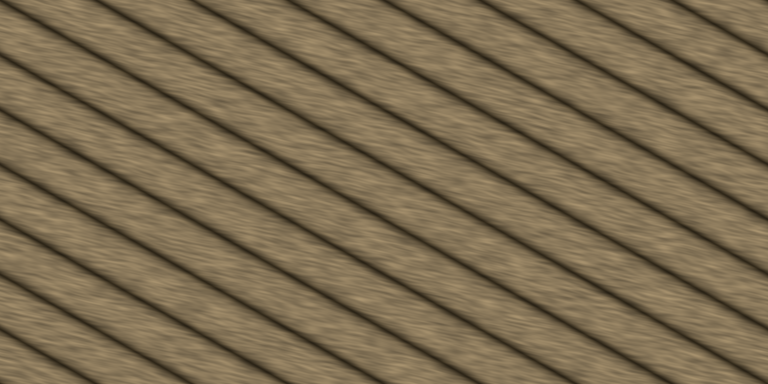
A WebGL 2 fragment shader for this pattern:

```glsl
#version 300 es
precision highp float;

uniform vec2 u_resolution;
out vec4 fragColor;

// Unit gradient of a lattice corner; cells are (columns, rows, shear)
vec2 cornerGradient(vec2 corner, vec3 cells) {
    corner -= floor((corner.x + 0.5) / cells.x) * cells.xz;
    corner.y -= floor((corner.y + 0.5) / cells.y) * cells.y;
    float angle = 6.2832 * fract(sin(dot(corner, vec2(127.1, 311.7)) + cells.x) * 43758.5);
    return vec2(cos(angle), sin(angle));
}

// Gradient noise on a sheared lattice that wraps over the unit square
float wrappedNoise(vec2 uv, vec3 cells) {
    vec2 q = vec2(uv.x * cells.x, uv.y * cells.y + uv.x * cells.z);
    vec2 corner = floor(q);
    vec2 f = q - corner;
    vec2 blend = f * f * f * (f * (f * 6.0 - 15.0) + 10.0);
    vec2 right = vec2(1.0, 0.0);
    vec2 up = vec2(0.0, 1.0);
    float bottomEdge = mix(dot(cornerGradient(corner, cells), f),
                           dot(cornerGradient(corner + right, cells), f - right), blend.x);
    float topEdge = mix(dot(cornerGradient(corner + up, cells), f - up),
                        dot(cornerGradient(corner + 1.0, cells), f - 1.0), blend.x);
    return mix(bottomEdge, topEdge, blend.y);
}

// Fine streaks lying flatter than the strands
float fibreStreaks(vec2 uv) {
    uv.y += 0.006 * wrappedNoise(uv, vec3(14.0, 12.0, 5.0));
    return 0.6 * wrappedNoise(uv, vec3(26.0, 104.0, 44.0))
         + 0.5 * wrappedNoise(uv, vec3(48.0, 150.0, 62.0))
         + 0.25 * wrappedNoise(uv, vec3(18.0, 40.0, 17.0));
}

void main() {
    vec2 uv = gl_FragCoord.xy / u_resolution;

    // Diagonal strands: eight across, seven down
    float strand = 8.0 * uv.x + 7.0 * uv.y;
    float grooveDistance = abs(fract(strand + 0.5) - 0.5);
    float softness = 0.5 * fwidth(strand);
    grooveDistance = min(sqrt(grooveDistance * grooveDistance + softness * softness), 0.5);

    // Rounded profile: flat crown, steep fall into the groove
    float roundness = 1.0 - pow(1.0 - 2.0 * grooveDistance, 5.5);

    vec3 grooveColor = vec3(0.12, 0.095, 0.05);
    vec3 crownColor = vec3(0.545, 0.475, 0.358);
    vec3 color = mix(grooveColor, crownColor, roundness);

    color *= 1.0 + 0.36 * fibreStreaks(uv);
    fragColor = vec4(color, 1.0);
}
```
